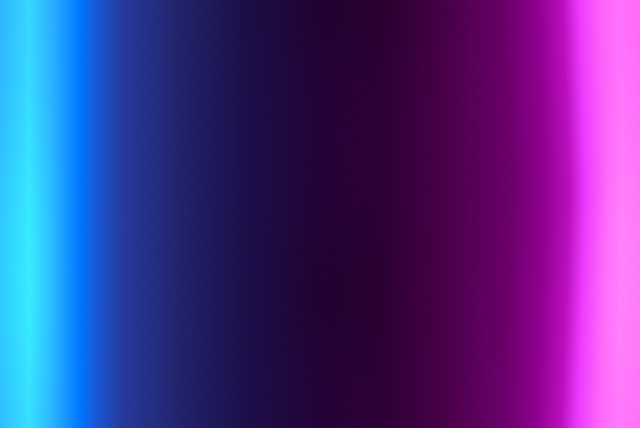
Write a Shadertoy shader that draws this background.

```glsl
// Two vertical neon glows, cyan at left and pink at right, fading into deep violet.

// Colour stops: rgb, then horizontal place from 0 to 1
const int STOPS = 9;
const vec4 CYAN_SIDE[STOPS] = vec4[](
    vec4(0.18, 0.75, 1.00, 0.000), vec4(0.22, 0.88, 1.00, 0.046),
    vec4(0.17, 0.72, 1.00, 0.080), vec4(0.00, 0.46, 1.00, 0.126),
    vec4(0.10, 0.34, 0.83, 0.152), vec4(0.15, 0.22, 0.60, 0.195),
    vec4(0.13, 0.14, 0.42, 0.280), vec4(0.11, 0.06, 0.29, 0.380),
    vec4(0.14, 0.01, 0.22, 0.495));
const vec4 PINK_SIDE[STOPS] = vec4[](
    vec4(0.18, 0.00, 0.21, 0.600), vec4(0.29, 0.00, 0.29, 0.700),
    vec4(0.42, 0.00, 0.42, 0.794), vec4(0.56, 0.00, 0.56, 0.846),
    vec4(0.73, 0.06, 0.74, 0.885), vec4(0.93, 0.23, 1.00, 0.911),
    vec4(1.00, 0.40, 0.98, 0.944), vec4(1.00, 0.48, 0.99, 0.970),
    vec4(1.00, 0.45, 0.97, 1.000));

const float GLOW_HEIGHT = 0.36;            // where both tubes are brightest
const float EDGE_BOW = 0.012;              // sideways bend of the pink edge
const vec2 SHADOW_CENTRE = vec2(0.53, 0.32);
const vec2 SHADOW_SIZE = vec2(0.09, 0.17);
const float SHADOW_DEPTH = 0.12;
const float GRAIN = 0.008;

float hash(vec2 p) {
    return fract(sin(dot(p, vec2(127.1, 311.7))) * 43758.55);
}

// Blend toward a stop as x moves from the previous place to its own
vec3 blendStop(vec3 colour, float previous, vec4 stop, float x) {
    return mix(colour, stop.rgb, clamp((x - previous) / (stop.w - previous), 0.0, 1.0));
}

vec3 horizontalGlow(float x) {
    vec3 colour = CYAN_SIDE[0].rgb;
    for (int i = 1; i < STOPS; i++)
        colour = blendStop(colour, CYAN_SIDE[i - 1].w, CYAN_SIDE[i], x);
    float previous = CYAN_SIDE[STOPS - 1].w;
    for (int i = 0; i < STOPS; i++) {
        colour = blendStop(colour, previous, PINK_SIDE[i], x);
        previous = PINK_SIDE[i].w;
    }
    return colour;
}

void mainImage(out vec4 fragColor, in vec2 fragCoord) {
    vec2 uv = fragCoord / iResolution.xy;

    // Gently bow the pink edge along its height
    float bow = EDGE_BOW * (abs(uv.y - 0.55) * 2.0 - 0.4);
    float x = uv.x + bow * smoothstep(0.6, 0.9, uv.x) * (1.0 - smoothstep(0.93, 1.0, uv.x));
    vec3 colour = horizontalGlow(x);

    // Brighten the tube cores around their hottest height
    float heat = exp(-pow((uv.y - GLOW_HEIGHT) / 0.38, 2.0)) - 0.5;
    float cyanCore = 1.0 - smoothstep(0.05, 0.12, uv.x);
    float pinkCore = smoothstep(0.90, 0.97, uv.x);
    colour.g += heat * (0.09 * cyanCore + 0.07 * pinkCore);

    // Soft shadows in the violet middle and at its top
    vec2 d = (uv - SHADOW_CENTRE) / SHADOW_SIZE;
    vec2 t = (uv - vec2(0.54, 1.0)) / vec2(0.14, 0.16);
    colour *= 1.0 - SHADOW_DEPTH * (exp(-dot(d, d)) + exp(-dot(t, t)));

    // Fine grain on a canvas-relative grid
    colour += GRAIN * (hash(floor(uv * vec2(512.0, 342.0))) - 0.5);

    fragColor = vec4(clamp(colour, 0.0, 1.0), 1.0);
}
```
